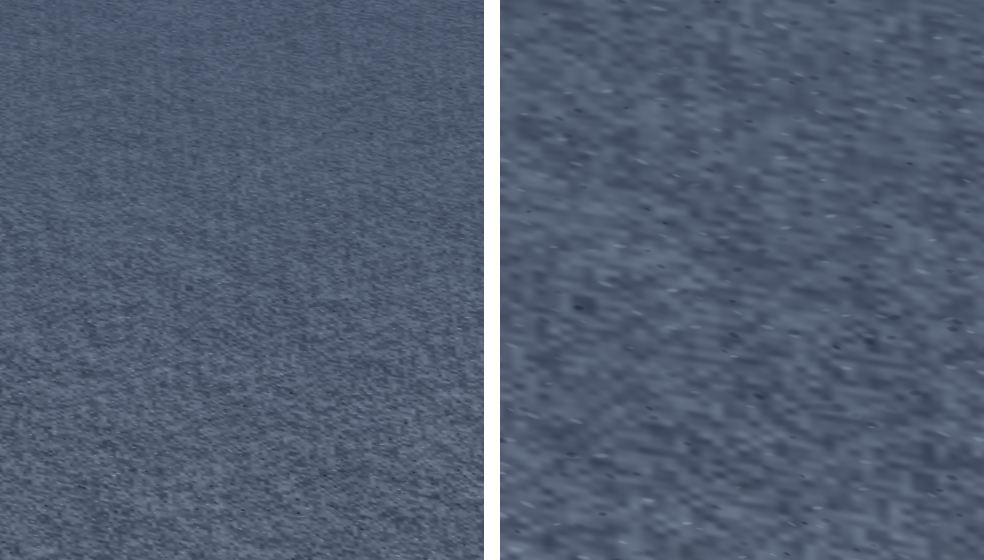
Left, the full canvas; right, a detail of the centre.
This texture is drawn by a Shadertoy shader. Its source:

```glsl
// Blue-grey gritty ground seen at a slant: layered value noise makes the grain,
// which flattens and softens with distance; scattered ellipses add pale chips,
// dark pits and a few larger slivers, all leaning gently down to the right.

const vec3 FAR_BLUE = vec3(0.306, 0.354, 0.435);
const vec3 NEAR_GREY = vec3(0.328, 0.369, 0.445);
const vec3 TONE_TINT = vec3(0.98, 1.03, 1.03);

float hash(vec2 p) {
    return fract(sin(dot(p, vec2(127.1, 311.7))) * 43758.5453);
}

vec2 hash2(vec2 p) {
    return vec2(hash(p), hash(p + 37.3));
}

// Value noise centred on zero
float noise(vec2 p) {
    vec2 i = floor(p);
    vec2 f = fract(p);
    f = f * f * (3.0 - 2.0 * f);
    float low = mix(hash(i), hash(i + vec2(1, 0)), f.x);
    float high = mix(hash(i + vec2(0, 1)), hash(i + vec2(1, 1)), f.x);
    return mix(low, high, f.y) - 0.5;
}

// Slanted ground plane: rows crowd together towards the top
vec2 groundPlane(vec2 uv) {
    return vec2(uv.x * (1.0 + 0.12 * uv.y),
                uv.y * (1.0 + 0.3 * uv.y) + 0.2 * uv.x);
}

// Soft ellipses, at most one per cell; halfSize is in cells
float flecks(vec2 p, float cells, vec2 halfSize, float density, float seed) {
    p *= cells;
    vec2 cell = floor(p);
    float cover = 0.0;
    for (int y = -1; y <= 1; y++) {
        for (int x = -1; x <= 1; x++) {
            vec2 id = cell + vec2(x, y);
            vec2 key = id + seed;
            vec2 d = p - id - hash2(key);
            float turn = (hash(key + 5.7) - 0.5) * 0.7;
            d = mat2(cos(turn), -sin(turn), sin(turn), cos(turn)) * d;
            float scale = mix(0.55, 1.2, hash(key + 9.1));
            float shape = 1.0 - smoothstep(0.3, 1.2, length(d / (halfSize * scale)));
            float present = step(hash(key + 14.9), density);
            float strength = mix(0.4, 1.0, hash(key + 21.3));
            cover = max(cover, shape * present * strength);
        }
    }
    return cover;
}

// Fine grit, clumps of grit, and broad patches
float gritTone(vec2 p) {
    float fine = noise(p * vec2(130.0, 215.0));
    float clump = noise(p * vec2(58.0, 115.0) + 17.0);
    float patches = noise(p * vec2(11.0, 27.0) + 43.0);
    return 0.135 * fine + 0.075 * clump + 0.035 * patches;
}

void mainImage(out vec4 fragColor, in vec2 fragCoord) {
    vec2 uv = fragCoord / iResolution.y;
    vec2 ground = groundPlane(uv);
    float contrast = mix(1.15, 0.62, smoothstep(0.1, 1.0, uv.y));

    // Grain with small pale chips and dark pits
    float tone = gritTone(ground);
    tone += 0.11 * flecks(ground, 45.0, vec2(0.22, 0.08), 0.45, 3.0);
    tone -= 0.10 * flecks(ground, 40.0, vec2(0.17, 0.09), 0.45, 71.0);

    // Rare larger slivers, broken up by the grit
    float ragged = 0.7 + noise(ground * vec2(90.0, 180.0));
    tone += 0.10 * ragged * flecks(ground, 9.0, vec2(0.16, 0.045), 0.14, 131.0);
    tone -= 0.12 * ragged * flecks(ground, 8.0, vec2(0.15, 0.030), 0.10, 193.0);

    vec3 base = mix(NEAR_GREY, FAR_BLUE, smoothstep(0.0, 1.0, uv.y));
    fragColor = vec4(base + tone * contrast * TONE_TINT, 1.0);
}
```
